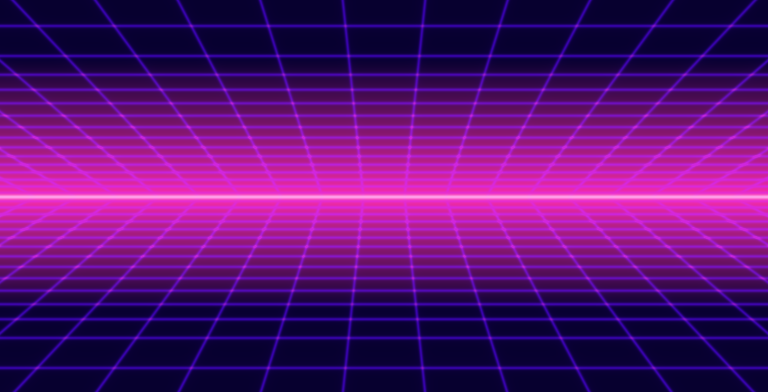
This background is drawn by a Shadertoy shader. Its source:

```glsl
#define HORIZON 0.4975
#define COLUMN_GAP 0.105
#define ROW_STEP 0.0303
#define ROW_PHASE 0.616
#define ROW_STRETCH 9.5
#define LINE_WIDTH 0.0042
#define HALO 0.14
#define GLOW_ABOVE 0.70
#define GLOW_BELOW 0.57

const vec3 NIGHT = vec3(0.028, 0.0, 0.185);
const vec3 PINK = vec3(0.95, 0.165, 0.62);
const vec3 VIOLET = vec3(0.24, 0.01, 0.74);
const vec3 MAGENTA = vec3(0.82, 0.15, 0.93);
const vec3 HOT = vec3(1.0, 0.64, 0.92);

// Soft core with a faint halo, never thinner than a pixel
float softLine(float dist) {
    float w = max(LINE_WIDTH, 0.8 / iResolution.y);
    float core = exp(-dist * dist / (w * w));
    return core * (1.0 - HALO) + HALO * exp(-dist / (2.0 * w));
}

// Lines that fan out from evenly spaced points on the horizon
float columnLines(float x, float depth) {
    float gap = COLUMN_GAP * (1.0 + depth);
    float u = x / gap;
    float slope = 2.0 * COLUMN_GAP * u;
    float dist = abs(fract(u) - 0.5) * gap / sqrt(1.0 + slope * slope);
    return softLine(dist);
}

// Level lines, spaced by perspective and stretched near the viewer
float rowLines(float depth) {
    float nearPart = max(depth - 0.6, 0.0);
    float persp = 1.0 / (1.0 + depth);
    float row = (persp - ROW_PHASE) / ROW_STEP + ROW_STRETCH * nearPart * nearPart;
    float rate = 2.0 * ROW_STRETCH * nearPart - persp * persp / ROW_STEP;
    float dist = 0.5 * abs(fract(row + 0.5) - 0.5) / max(abs(rate), 0.5);
    return softLine(dist);
}

void mainImage(out vec4 fragColor, in vec2 fragCoord) {
    float x = (fragCoord.x - 0.5 * iResolution.x) / iResolution.y;
    float y = fragCoord.y / iResolution.y - HORIZON;
    float height = abs(y);
    float depth = 2.0 * height;

    // Background haze
    float reach = y > 0.0 ? GLOW_ABOVE : GLOW_BELOW;
    float glow = clamp(1.0 - depth / reach, 0.0, 1.0);
    vec3 color = mix(NIGHT, PINK, glow);

    // Grid, brighter where the lines cross
    float columns = columnLines(x, depth);
    float rows = rowLines(depth);
    float crossing = columns * rows;
    float grid = columns + rows - crossing;
    vec3 lineColor = mix(VIOLET, MAGENTA, clamp(glow * 1.1 + 0.6 * crossing, 0.0, 1.0));
    color = mix(color, lineColor, grid * 0.88);

    // Horizon beam
    float coreWidth = max(0.0055, 0.8 / iResolution.y);
    color = mix(color, vec3(1.0, 0.2, 0.7), 0.75 * exp(-height / 0.018));
    color = mix(color, HOT, exp(-height * height / (coreWidth * coreWidth)));

    fragColor = vec4(color, 1.0);
}
```
